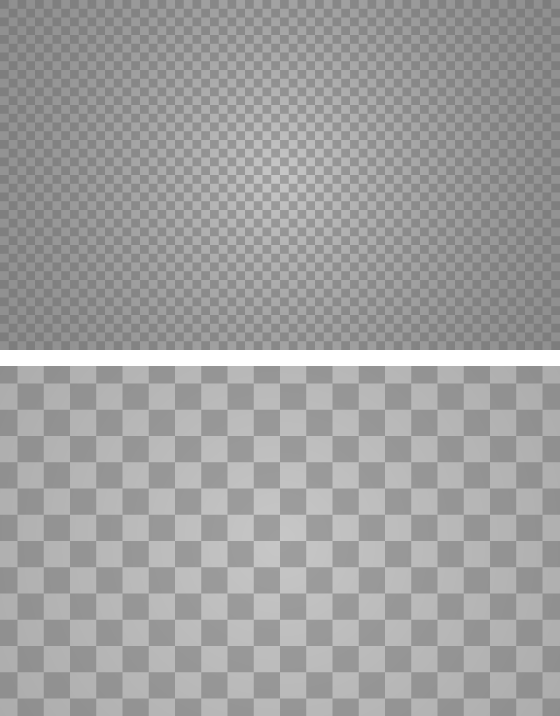
Top, the full canvas; bottom, a detail of the centre.
Give the GLSL for this pattern, as a WebGL 1 fragment shader.

```glsl
precision highp float;

uniform vec2 u_resolution;

const vec2 CELLS = vec2(64.0, 40.0);   // even counts, so the checks wrap
const vec2 LIGHT_RANGE = vec2(0.56, 0.78);  // grey at corner, at centre
const vec2 DARK_RANGE = vec2(0.49, 0.62);
const float GLOW_FALLOFF = 1.6;
const float EDGE_EASE = 0.05;          // border band, in canvas widths

// Alternates between +1 and -1 per cell, box filtered over one pixel.
vec2 squareWave(vec2 cell, vec2 pixelsPerCell) {
  vec2 inside = 0.5 - abs(mod(cell + 0.5, 2.0) - 1.0);
  return clamp(2.0 * inside * pixelsPerCell, -1.0, 1.0);
}

// Flattens the slope at the border so that the glow tiles without a crease.
vec2 easeAtBorder(vec2 offset, vec2 halfSize) {
  vec2 gap = halfSize - abs(offset);
  vec2 eased = 0.5 * (gap * gap / EDGE_EASE + EDGE_EASE);
  return halfSize - mix(eased, gap, step(EDGE_EASE, gap));
}

// Radial light: 1 at the centre, fading to 0 towards the corners.
float centreGlow(vec2 uv) {
  vec2 size = vec2(1.0, u_resolution.y / u_resolution.x);
  vec2 offset = easeAtBorder((uv - 0.5) * size, 0.5 * size);
  float reach = length(offset) / length(0.5 * size);
  return pow(max(1.0 - reach, 0.0), GLOW_FALLOFF);
}

void main() {
  vec2 uv = gl_FragCoord.xy / u_resolution;

  // Checkerboard, with a light cell at the lower left
  vec2 wave = squareWave(uv * CELLS, u_resolution / CELLS);
  float check = 0.5 + 0.5 * wave.x * wave.y;

  // Each tone brightens by its own amount under the glow
  float glow = centreGlow(uv);
  float light = mix(LIGHT_RANGE.x, LIGHT_RANGE.y, glow);
  float dark = mix(DARK_RANGE.x, DARK_RANGE.y, glow);

  gl_FragColor = vec4(vec3(mix(dark, light, check)), 1.0);
}
```
